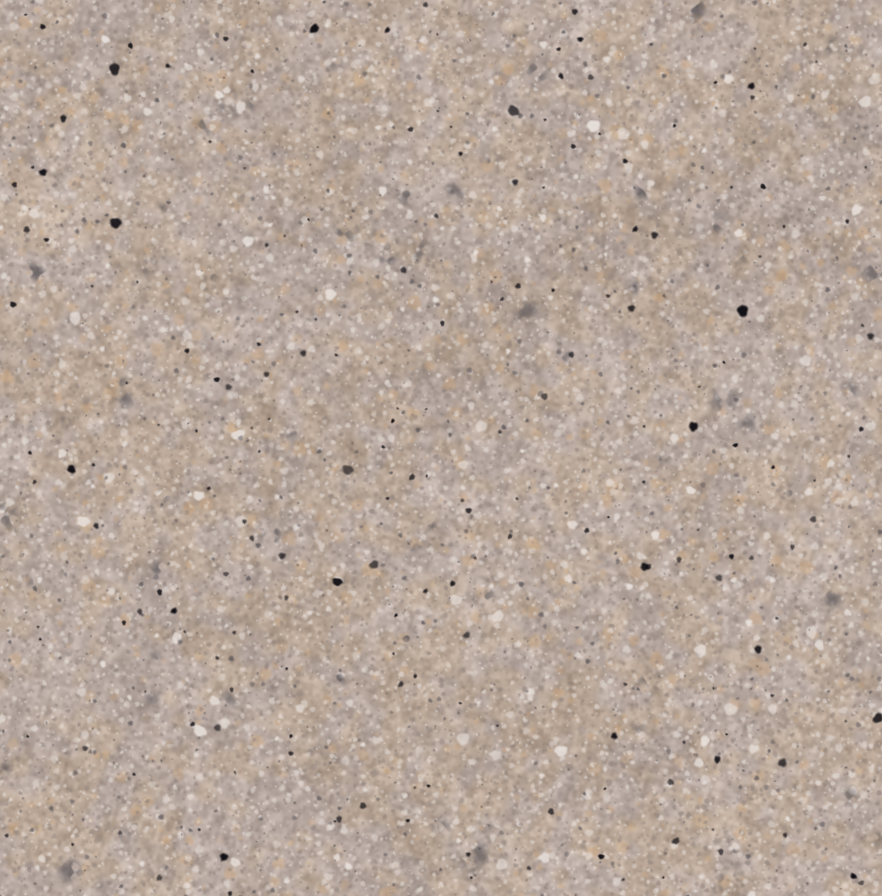
A Shadertoy shader for this texture:

```glsl
#define BASE_WARM vec3(0.727, 0.653, 0.590)
#define BASE_COOL vec3(0.716, 0.659, 0.632)
#define PALE vec3(0.91, 0.88, 0.86)
#define OCHRE vec3(0.82, 0.665, 0.50)
#define SHADE vec3(0.55, 0.50, 0.48)
#define SMOKE vec3(0.33, 0.315, 0.33)
#define BLACK vec3(0.06, 0.055, 0.075)
#define GRAIN_CONTRAST 0.25
#define BROAD_CONTRAST 0.07
#define EDGE 0.0017

vec3 hash3(vec2 cell, float seed) {
    vec3 q = fract(vec3(cell, seed) * vec3(0.1031, 0.1030, 0.0973));
    q += dot(q, q.yxz + 33.33);
    return fract((q.xxy + q.yxx) * q.zyx);
}

// Value noise on a lattice turned by the seed to hide its axes
float noise(vec2 p, float seed) {
    float c = cos(seed), s = sin(seed);
    p = mat2(c, s, -s, c) * p + 300.0;
    vec2 i = floor(p), f = fract(p);
    f = f * f * (3.0 - 2.0 * f);
    float low = mix(hash3(i, seed).x, hash3(i + vec2(1, 0), seed).x, f.x);
    float high = mix(hash3(i + vec2(0, 1), seed).x, hash3(i + vec2(1, 1), seed).x, f.x);
    return mix(low, high, f.y);
}

// Coverage of scattered chips; radii and edge are in canvas heights
float chips(vec2 p, float cells, float density, float rMin, float rMax, float edge, float seed) {
    vec2 home = floor(p * cells);
    float cover = 0.0;
    for (int y = -1; y <= 1; y++)
    for (int x = -1; x <= 1; x++) {
        vec2 cell = home + vec2(x, y);
        vec3 place = hash3(cell, seed);
        vec3 form = hash3(cell, seed + 17.0);
        if (place.z > density) continue;
        vec2 d = p - (cell + place.xy) / cells;
        float turn = form.x * 6.2832;
        d = mat2(cos(turn), sin(turn), -sin(turn), cos(turn)) * d;
        d.x *= mix(1.0, 1.4, form.y);
        float angle = atan(d.y, d.x + 1e-6);
        float radius = mix(rMin, rMax, form.z * form.z);
        radius *= 1.0 + 0.08 * sin(3.0 * angle + turn) + 0.04 * sin(5.0 * angle);
        float chip = 1.0 - smoothstep(-edge, edge, length(d) - radius);
        cover = max(cover, chip * mix(0.6, 1.0, fract(form.y * 7.0)));
    }
    return cover;
}

void mainImage(out vec4 fragColor, in vec2 fragCoord) {
    vec2 p = fragCoord / iResolution.y;

    // Sandy ground with soft warm and cool patches
    float patches = 0.3 * noise(p * 11.0, 1.0) + 0.7 * noise(p * 50.0, 2.0);
    vec3 color = mix(BASE_WARM, BASE_COOL, smoothstep(0.25, 0.75, patches));

    // Fine mineral grain over broad tonal drift
    float grain = 0.25 * noise(p * 75.0, 3.0) + 0.37 * noise(p * 125.0, 4.0)
                + 0.38 * noise(p * 235.0, 5.0);
    color += GRAIN_CONTRAST * (grain - 0.5);
    float drift = 0.6 * noise(p * 19.0, 6.0) + 0.4 * noise(p * 7.0, 7.0);
    color += BROAD_CONTRAST * (drift - 0.5);

    // Translucent ochre, grey and pale chips
    color = mix(color, OCHRE, 0.45 * chips(p, 46.0, 0.34, 0.002, 0.0085, 0.003, 8.0));
    color = mix(color, SHADE, 0.50 * chips(p, 62.0, 0.30, 0.0015, 0.005, 0.0026, 9.0));
    color = mix(color, SHADE, 0.62 * chips(p, 110.0, 0.42, 0.0010, 0.0032, EDGE, 10.0));
    color = mix(color, PALE, 0.60 * chips(p, 110.0, 0.45, 0.0010, 0.0034, EDGE, 11.0));
    color = mix(color, PALE, 0.65 * chips(p, 58.0, 0.32, 0.0018, 0.0050, 0.0022, 12.0));
    color = mix(color, PALE, 0.95 * chips(p, 28.0, 0.26, 0.0024, 0.0075, 0.0021, 13.0));

    // Smoky clusters broken up by grain
    float smoke = chips(p, 15.0, 0.34, 0.004, 0.013, 0.009, 14.0);
    smoke *= smoothstep(0.35, 0.75, noise(p * 130.0, 15.0));
    color = mix(color, SMOKE, 0.75 * smoke);

    // Dark flecks, then larger black chips with a soft rim
    color = mix(color, SMOKE, 0.75 * chips(p, 58.0, 0.23, 0.0008, 0.0030, EDGE, 16.0));
    color = mix(color, BLACK, 0.95 * chips(p, 30.0, 0.18, 0.0012, 0.0036, EDGE, 17.0));
    color = mix(color, BLACK, chips(p, 11.0, 0.38, 0.0032, 0.0068, 0.0021, 18.0));

    fragColor = vec4(clamp(color, 0.0, 1.0), 1.0);
}
```
